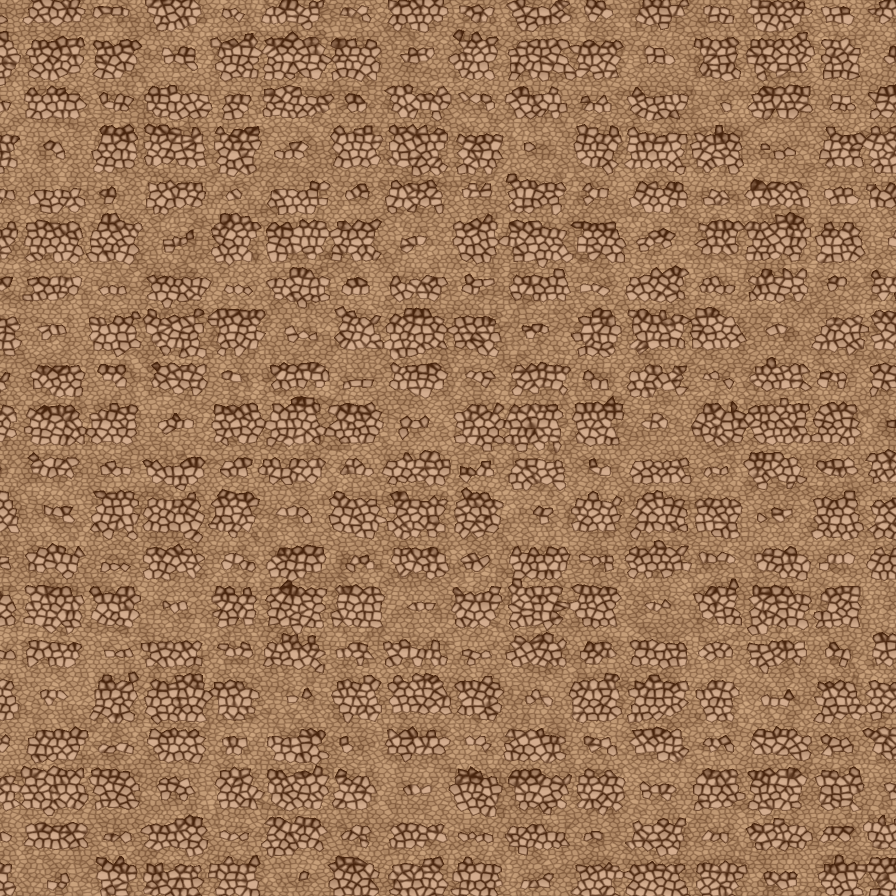
Reproduce this texture procedurally as a Shadertoy shader.

```glsl
// Draws a tan cut-and-loop carpet: staggered blocks of raised nubs on a fine flat weave.

const vec3 SHADOW = vec3(0.28, 0.14, 0.05);
const vec3 HIGHLIGHT = vec3(0.83, 0.68, 0.56);
const vec3 WEAVE_TINT = vec3(1.0, 0.99, 0.93);

const float UNIT = 1.0 / 768.0;                   // fine unit of the canvas
const vec2 BLOCK_PITCH = vec2(51.7, 39.2) * UNIT;
const vec2 BLOCK_ORIGIN = vec2(47.0, 12.5) * UNIT;
const vec2 NUB_SIZE = vec2(7.8, 6.8) * UNIT;
const vec2 WEAVE_SIZE = vec2(5.6, 3.9) * UNIT;

vec2 hash2(vec2 p) {
    vec3 q = fract(p.xyx * vec3(0.1031, 0.1030, 0.0973));
    q += dot(q, q.yzx + 33.33);
    return fract((q.xx + q.yz) * q.zy);
}

float valueNoise(vec2 p) {
    vec2 i = floor(p), f = fract(p);
    f = f * f * (3.0 - 2.0 * f);
    float low = mix(hash2(i).x, hash2(i + vec2(1, 0)).x, f.x);
    float high = mix(hash2(i + vec2(0, 1)).x, hash2(i + vec2(1, 1)).x, f.x);
    return mix(low, high, f.y);
}

// Nearest loop of yarn: site position (xy), distance to its border (z), random id (w)
vec4 yarnLoop(vec2 p, vec2 size, float jitter) {
    vec2 g = p / size, base = floor(g);
    float nearest = 9.0, second = 9.0;
    vec2 site = g, id = base;
    for (int y = -1; y <= 1; y++)
    for (int x = -1; x <= 1; x++) {
        vec2 cell = base + vec2(x, y);
        vec2 s = cell + 0.5 + jitter * (hash2(cell) - 0.5);
        s.x += 0.5 * mod(cell.y, 2.0) - 0.25;
        float d = length(g - s);
        if (d < nearest) {
            second = nearest;
            nearest = d;
            site = s;
            id = cell;
        } else second = min(second, d);
    }
    return vec4(site * size, second - nearest, hash2(id + 71.0).x);
}

// Half size of a block; tall rows alternate full and flat blocks in the wide columns
vec2 blockHalfSize(vec2 cell) {
    bool wide = mod(cell.x, 2.0) < 0.5;
    bool tall = mod(cell.y, 2.0) < 0.5;
    bool full = mod((cell.x + cell.y) * 0.5, 2.0) > 0.5;
    vec2 flatSize = vec2(12.0, 5.0);
    if (tall) return wide ? (full ? vec2(24.0, 16.5) : flatSize) : vec2(18.0, 16.5);
    return wide ? vec2(23.5, 11.0) : flatSize;
}

// Signed distance to the nearest block (x) and height within it from -1 to 1 (y)
vec2 blockField(vec2 p) {
    vec2 wobble = vec2(valueNoise(p * 38.0), valueNoise(p * 38.0 + 50.0)) - 0.5;
    vec2 q = p + wobble * 7.0 * UNIT - BLOCK_ORIGIN;
    vec2 cell = floor(q / BLOCK_PITCH + 0.5);
    vec2 local = (q - cell * BLOCK_PITCH) / UNIT;
    local += 3.0 * (hash2(cell + 19.0) - 0.5);
    vec2 halfSize = blockHalfSize(cell) + 3.0 * (hash2(cell + 43.0) - 0.5);
    vec2 d = abs(local) - halfSize + 3.0;
    float dist = length(max(d, 0.0)) + min(max(d.x, d.y), 0.0) - 3.0;
    return vec2(dist, clamp(local.y / halfSize.y, -1.0, 1.0));
}

vec3 nubColor(vec2 p, vec4 nub, float blockHeight) {
    float top = smoothstep(0.3, 1.0, blockHeight);
    float body = smoothstep(0.02, 0.42 + 0.25 * top, nub.z);
    float underside = clamp((p.y - nub.y) / NUB_SIZE.y, -0.5, 0.5);
    float tone = mix(0.14, 0.93, body) + 0.22 * (nub.w - 0.5);
    tone -= 0.22 * underside + 0.14 * top;
    return mix(SHADOW, HIGHLIGHT, clamp(tone, 0.0, 1.0));
}

vec3 weaveColor(vec2 p, float blockDist) {
    vec4 stitch = yarnLoop(p, WEAVE_SIZE, 0.75);
    float tone = mix(0.50, 0.83, smoothstep(0.0, 0.45, stitch.z));
    tone += 0.18 * (stitch.w - 0.5) + 0.10 * (valueNoise(p * 60.0) - 0.5);
    tone -= 0.10 * (1.0 - smoothstep(0.0, 4.0, blockDist));
    return mix(SHADOW, HIGHLIGHT, clamp(tone, 0.0, 1.0)) * WEAVE_TINT;
}

vec3 carpet(vec2 p) {
    vec4 nub = yarnLoop(p, NUB_SIZE, 0.7);
    vec2 block = blockField(nub.xy);              // whole nubs form the block outline
    float ragged = block.x + 2.5 * (nub.w - 0.5);
    return ragged < 0.0 ? nubColor(p, nub, block.y) : weaveColor(p, block.x);
}

void mainImage(out vec4 fragColor, in vec2 fragCoord) {
    // Average a small grid of samples to smooth the edges
    const int SAMPLES = 2;
    vec3 sum = vec3(0.0);
    for (int y = 0; y < SAMPLES; y++)
    for (int x = 0; x < SAMPLES; x++) {
        vec2 offset = (vec2(x, y) + 0.5) / float(SAMPLES) - 0.5;
        sum += carpet((fragCoord + offset) / iResolution.y);
    }
    fragColor = vec4(sum / float(SAMPLES * SAMPLES), 1.0);
}
```
